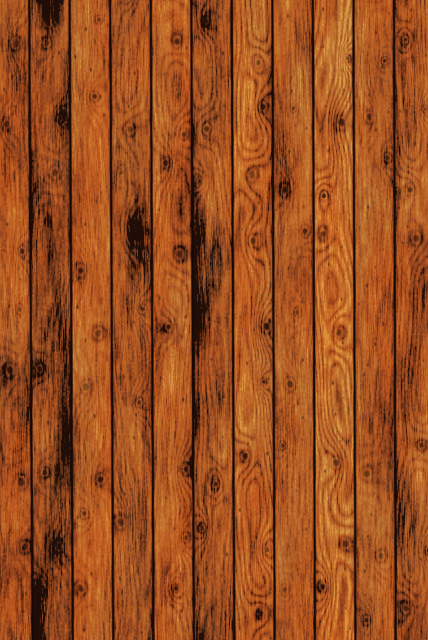
Write a WebGL 2 fragment shader that draws this texture.

```glsl
#version 300 es
precision highp float;
// Weathered orange wooden wall: vertical planks with ring grain, knots and dark stains.

#define PLANK_WIDTH 0.0945
#define FIRST_SEAM 0.072
#define SEAM_WIDTH 0.0052
#define KNOT_CELL 0.165
#define KNOT_CHANCE 0.78
#define KNOT_RADIUS 0.0095
#define RING_COUNT 9.0
#define FIBRE_STRENGTH 0.62
#define MOTTLE_STRENGTH 0.17
#define NICK_CELL 0.045

uniform vec2 u_resolution;
out vec4 fragColor;

const vec3 SOOT   = vec3(0.13, 0.05, 0.03);
const vec3 UMBER  = vec3(0.40, 0.19, 0.08);
const vec3 BROWN  = vec3(0.58, 0.27, 0.12);
const vec3 ORANGE = vec3(0.71, 0.35, 0.13);
const vec3 AMBER  = vec3(0.76, 0.44, 0.18);
const vec3 GOLD   = vec3(0.85, 0.58, 0.24);

// Per plank: base tone, strength of the ring figure, amount of dark staining.
const float TONE[11]   = float[](0.51, 0.43, 0.58, 0.49, 0.58, 0.45, 0.61, 0.56, 0.70, 0.53, 0.53);
const float FIGURE[11] = float[](0.16, 0.18, 0.18, 0.22, 0.26, 0.26, 0.42, 0.14, 0.46, 0.16, 0.26);
const float STAIN[11]  = float[](0.18, 0.42, 0.18, 0.26, 0.14, 0.55, 0.12, 0.16, 0.05, 0.22, 0.24);

float hash(vec2 p) {
  vec3 q = fract(p.xyx * vec3(0.1031, 0.1030, 0.0973));
  q += dot(q, q.yzx + 33.33);
  return fract((q.x + q.y) * q.z);
}

// Smooth value noise for the fine fibres.
float noise(vec2 p) {
  vec2 i = floor(p), f = fract(p);
  f = f * f * (3.0 - 2.0 * f);
  vec2 e = vec2(1.0, 0.0);
  return mix(mix(hash(i), hash(i + e), f.x), mix(hash(i + e.yx), hash(i + e.xx), f.x), f.y);
}

// Layered, rotated sines, roughly -1 to 1.
float waves(vec2 p) {
  float sum = 0.0, amp = 0.5;
  for (int i = 0; i < 4; i++) {
    sum += amp * sin(p.x + 1.3 * sin(p.y));
    p = mat2(0.8, 0.6, -0.6, 0.8) * p * 1.7 + 2.3;
    amp *= 0.6;
  }
  return sum;
}

vec3 woodColour(float t) {
  vec3 c = mix(SOOT, UMBER, smoothstep(-0.05, 0.14, t));
  c = mix(c, BROWN, smoothstep(0.14, 0.32, t));
  c = mix(c, ORANGE, smoothstep(0.32, 0.53, t));
  c = mix(c, AMBER, smoothstep(0.53, 0.78, t));
  return mix(c, GOLD, smoothstep(0.78, 1.0, t));
}

void main() {
  vec2 uv = gl_FragCoord.xy / u_resolution.x;
  float pixel = 1.0 / u_resolution.x;

  // Planks, leaning very slightly
  float lean = (0.75 - uv.y) * (0.0055 - 0.003 * uv.x);
  float across = (uv.x - FIRST_SEAM - lean) / PLANK_WIDTH;
  float id = floor(across) + 1.0;
  int plank = clamp(int(id), 0, 10);
  vec2 p = vec2((fract(across) - 0.5) * PLANK_WIDTH, uv.y);
  vec2 seed = vec2(id * 7.31, id * 3.77);

  // Knots: one jittered candidate per cell along each plank
  float bend = 0.0, core = 0.0, rim = 0.0, shadow = 0.0;
  for (int j = -1; j <= 1; j++) {
    vec2 cell = vec2(id + 5.0, floor(p.y / KNOT_CELL) + float(j) + 9.0);
    float present = step(hash(cell + 11.7), KNOT_CHANCE);
    float kind = hash(cell + 41.3);
    float radius = KNOT_RADIUS * mix(0.5, 1.1, hash(cell + 23.1));
    vec2 centre = vec2((hash(cell) - 0.5) * 0.7 * PLANK_WIDTH,
                       (cell.y - 9.0 + 0.15 + 0.7 * hash(cell + 71.9)) * KNOT_CELL);
    vec2 d = (p - centre) / radius;
    float r = length(d * vec2(1.0, 0.8)) + 0.18 * waves(d * 1.5 + cell);
    bend += present * exp(-dot(d * d, vec2(0.10, 0.025)));
    core += present * (1.0 - smoothstep(0.35, 1.0, r)) * mix(0.45, 1.0, kind);
    rim += present * exp(-pow((r - 1.5) * 2.2, 2.0));
    shadow += present * exp(-dot(d * d, vec2(0.09, 0.02))) * smoothstep(0.35, 1.0, kind);
  }

  // Growth rings: arches drifting along the plank, bulging around knots
  float drift = waves(vec2(p.x * 16.0, p.y * 5.0) + seed);
  float pith = 0.25 * sin(p.y * 4.0 + id * 2.4);
  float field = RING_COUNT * length(vec2(p.x / PLANK_WIDTH - pith, 0.22))
              + 1.6 * drift + 3.2 * bend + 5.0 * p.y * (hash(seed) - 0.5);
  float ring = 0.5 + 0.5 * sin(6.2832 * field);
  ring = mix(0.5, sqrt(ring), 1.0 - smoothstep(0.3, 0.8, fwidth(field)));

  // Fibres, mottling and stains
  float fibre = 0.6 * noise(vec2(p.x * 420.0, p.y * 38.0) + seed * 9.0)
              + 0.4 * noise(vec2(p.x * 170.0, p.y * 9.0) + seed * 5.0) - 0.5;
  float grit = noise(uv * vec2(330.0, 210.0)) - 0.5;
  float mottle = waves(vec2(p.x * 32.0, p.y * 9.0) + seed.yx);
  float patchy = smoothstep(-0.1, 0.9, waves(vec2(p.x * 24.0, p.y * 5.5) + seed * 2.0));
  float foot = (1.0 - smoothstep(0.0, 0.32, uv.y)) * (0.5 + 0.5 * mottle);

  float tone = TONE[plank] + MOTTLE_STRENGTH * mottle + FIGURE[plank] * (ring - 0.58)
             + FIBRE_STRENGTH * fibre + 0.22 * grit;
  tone -= STAIN[plank] * (patchy + 0.6 * foot);
  tone -= shadow * (0.15 + 0.5 * STAIN[plank]) + 0.22 * rim;

  // Small nicks scattered on the boards
  vec2 nickCell = vec2(id + 3.0, floor(p.y / NICK_CELL));
  vec2 nick = vec2((hash(nickCell + 5.1) - 0.5) * 0.8 * PLANK_WIDTH,
                   (nickCell.y + 0.2 + 0.6 * hash(nickCell + 8.3)) * NICK_CELL);
  float nickSize = 0.0024 * hash(nickCell + 17.0);
  float nickDistance = length((p - nick) * vec2(1.0, 0.55));
  float nickMark = 1.0 - smoothstep(nickSize - pixel, nickSize + pixel, nickDistance);

  // Rounded edges and dark seams
  float edge = 0.5 * PLANK_WIDTH - abs(p.x);
  tone -= 0.3 * exp(-edge / 0.0035);
  vec3 colour = woodColour(tone);
  colour *= 1.0 + vec3(0.03, -0.05, -0.14) * waves(uv * vec2(25.0, 7.0) + seed);
  colour = mix(colour, SOOT, clamp(0.92 * core + 0.6 * nickMark, 0.0, 1.0));
  float halfSeam = 0.5 * SEAM_WIDTH * (0.85 + 0.3 * noise(vec2(id, p.y * 30.0)));
  float seam = 1.0 - smoothstep(halfSeam - pixel, halfSeam + pixel, edge);
  colour = mix(colour, SOOT * 0.65, seam);

  fragColor = vec4(clamp(colour, 0.0, 1.0), 1.0);
}
```
